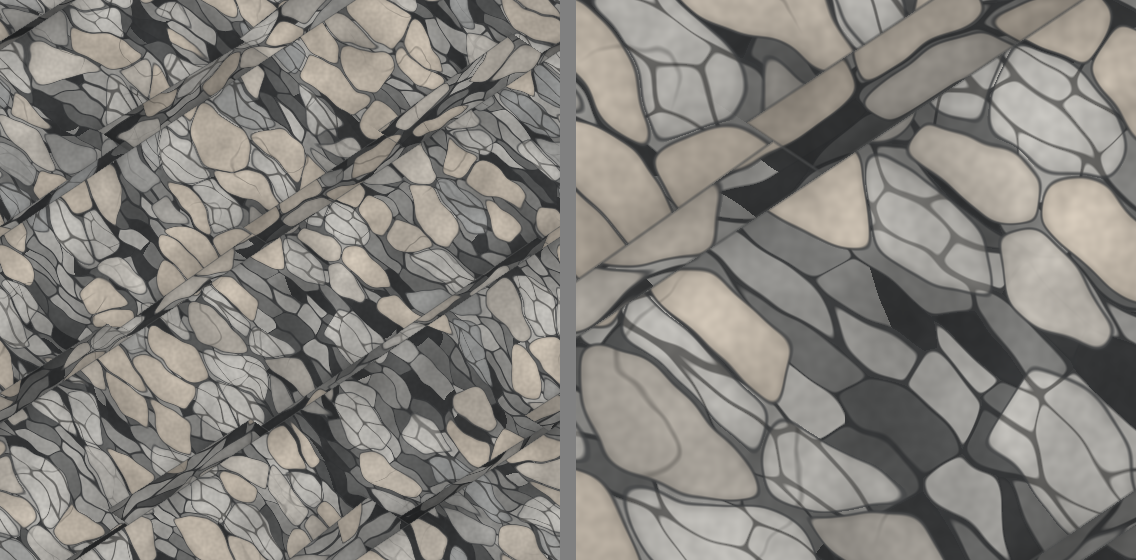
Left, the full canvas; right, a detail of the centre.
A WebGL 2 fragment shader for this texture:

```glsl
#version 300 es
precision highp float;

uniform vec2 u_resolution;
out vec4 fragColor;

#define PALE vec3(0.70, 0.693, 0.675)
#define WARM vec3(0.72, 0.682, 0.63)
#define GREY vec3(0.47, 0.477, 0.478)
#define DARK vec3(0.17, 0.175, 0.18)
#define SEAM_PHASE 0.27
#define SEAM_SLIP -0.03
#define BAND_WIDTH vec2(0.05, 0.24)
#define DISSOLVED 0.24
#define GAP vec2(0.0002, 0.0045)
#define WARP 0.05
#define RIM 0.0008

vec2 hash2(vec2 p) {
  vec3 q = fract(p.xyx * vec3(0.1031, 0.1030, 0.0973));
  q += dot(q, q.yzx + 33.33);
  return fract((q.xx + q.yz) * q.zy);
}

// Gradient noise that wraps after n cells across the canvas
float gradAt(vec2 cell, vec2 offset, float n, float seed) {
  float a = 6.2832 * hash2(mod(cell, n) + seed).x;
  return dot(vec2(cos(a), sin(a)), offset);
}

float noise(vec2 uv, float n, float seed) {
  vec2 p = uv * n, i = floor(p), f = p - i;
  vec2 s = f * f * f * (f * (f * 6.0 - 15.0) + 10.0);
  vec2 e = vec2(1.0, 0.0);
  return mix(mix(gradAt(i, f, n, seed), gradAt(i + e, f - e, n, seed), s.x),
             mix(gradAt(i + e.yx, f - e.yx, n, seed), gradAt(i + 1.0, f - 1.0, n, seed), s.x), s.y);
}

vec2 noise2(vec2 uv, float n, float seed) {
  return vec2(noise(uv, n, seed), noise(uv, n, seed + 36.0));
}

float fbm(vec2 uv, float n, float seed) {
  float sum = 0.0, amp = 0.6;
  for (int i = 0; i < 4; i++) {
    sum += amp * noise(uv, n, seed + float(i) * 17.0);
    n *= 2.0;
    amp *= 0.6;
  }
  return sum;
}

// Whole-number lattice turned to a direction, so that it closes on the canvas
mat2 lattice(vec2 dir, float along, float across) {
  return mat2(dir.x * along, -dir.y * across, dir.y * along, dir.x * across);
}

// Hash of a lattice cell, equal for cells one canvas apart
vec2 cellHash(mat2 m, vec2 id) {
  mat2 adjugate = mat2(m[1][1], -m[0][1], -m[1][0], m[0][0]);
  return hash2(floor(mod(adjugate * id + 0.5, determinant(m))));
}

// Rounded Voronoi: x = distance to the cell edge in canvas units, yz = cell hash
vec3 shards(vec2 uv, mat2 m, float sharpness) {
  vec2 p = m * uv, base = floor(p), nearest = vec2(0.0), toCentre = vec2(9.0);
  for (int k = 0; k < 9; k++) {
    vec2 id = base + vec2(k % 3 - 1, k / 3 - 1);
    vec2 r = id + 0.02 + 0.96 * cellHash(m, id) - p;
    if (dot(r, r) < dot(toCentre, toCentre)) { toCentre = r; nearest = id; }
  }
  float sharp = sharpness * sqrt(determinant(m)), sum = 0.0;
  for (int k = 0; k < 25; k++) {
    vec2 id = nearest + vec2(k % 5 - 2, k / 5 - 2);
    vec2 r = id + 0.02 + 0.96 * cellHash(m, id) - p;
    vec2 between = r - toCentre;
    if (dot(between, between) < 0.0001) continue;
    vec2 n = normalize(between);
    float d = dot(0.5 * (r + toCentre), n) / length(n * m);
    sum += exp(-sharp * d);
  }
  return vec3(-log(sum) / sharp, hash2(cellHash(m, nearest) * 91.0 + 3.0));
}

float cover(float d) {
  float soft = max(0.0008, 0.7 / min(u_resolution.x, u_resolution.y));
  return smoothstep(-soft, soft, d);
}

void main() {
  vec2 uv = gl_FragCoord.xy / u_resolution;

  // Diagonal seams, with a tapering band cut into segments along each
  mat2 cut = mat2(2.0, -2.0, 3.0, 3.0);
  vec2 seg = cut * uv + vec2(0.35, SEAM_PHASE), t = fract(seg);
  vec2 segHash = cellHash(cut, floor(seg));
  float width = mix(BAND_WIDTH.x, BAND_WIDTH.y, segHash.x * segHash.x);
  width *= mix(1.0, 0.45 + segHash.y, t.x);
  bool inBand = t.y < width;
  float seamDist = min(min(t.y, 1.0 - t.y), abs(t.y - width)) / 3.6;
  if (inBand) seamDist = min(seamDist, min(t.x, 1.0 - t.x) / 3.6);

  // Slabs slip along the seams, and their grain bends
  vec2 q = uv + SEAM_SLIP * t.y * vec2(0.83, 0.55);
  q += WARP * noise2(q, 4.0, 5.0) + 0.016 * noise2(q, 12.0, 73.0) + 0.005 * noise2(q, 31.0, 19.0);
  vec2 grain = inBand ? vec2(3.0, 2.0) : vec2(4.0, -3.0);
  vec3 pebble = shards(q, inBand ? lattice(grain, 3.0, 7.0) : lattice(grain, 2.0, 4.0), 18.0);
  vec3 sliver = shards(q, inBand ? lattice(grain, 4.0, 14.0) : lattice(grain, 3.0, 9.0), 26.0);
  float mottle = fbm(q, 9.0, 11.0);
  float cluster = noise(q, 6.0, 83.0);

  // Matrix of thin slivers, black in streaks
  vec3 matrix = mix(GREY * 0.62, PALE * 0.93, sliver.y);
  matrix = mix(matrix, DARK, 0.9 * step(sliver.z, 0.17 + 0.5 * cluster));
  matrix *= 1.0 + 0.3 * mottle;
  float veinWidth = mix(0.0003, 0.0024, sliver.z * sliver.z);
  float vein = 1.0 - cover(sliver.x - veinWidth);
  matrix = mix(matrix, DARK * 1.15, 0.9 * vein);

  // Pale and warm pebbles, some split by faint veins
  vec3 body = mix(PALE, WARM, smoothstep(0.45, 0.75, pebble.y));
  body = mix(body, GREY * 1.12, 0.8 * smoothstep(0.6, 0.95, pebble.z));
  body *= 0.98 + 0.3 * mottle;
  body *= 1.0 - 0.45 * vein * (1.0 - smoothstep(0.4, 0.6, pebble.y));
  float crack = abs(noise(q, 11.0, 29.0) + 0.25 * mottle);
  body *= 1.0 - 0.2 * (1.0 - smoothstep(0.0, 0.03, crack)) * smoothstep(0.0, 0.25, noise(q, 6.0, 59.0));

  // Pebbles shrink or dissolve into the matrix
  float gap = mix(GAP.x, GAP.y, pebble.z * pebble.z) + 0.007 * smoothstep(0.05, 0.4, cluster);
  if (pebble.y < (inBand ? 0.45 : DISSOLVED)) gap = 1.0;
  float inside = pebble.x - gap;
  body *= 0.91 + 0.09 * smoothstep(0.0, 0.006, inside);
  vec3 colour = mix(matrix, body, cover(inside));
  colour = mix(colour, DARK * 1.4, 0.75 * cover(RIM - abs(inside)));

  // Band shade, seam shadow and fine grain
  if (inBand) colour *= mix(0.76, 1.0, segHash.y);
  colour *= 1.0 - 0.12 * exp(-seamDist * 90.0);
  colour = mix(colour, GREY * 0.65, 0.6 * cover(0.0008 - seamDist));
  colour *= 1.0 + 0.06 * noise(uv, 150.0, 7.0);
  fragColor = vec4(colour, 1.0);
}
```
